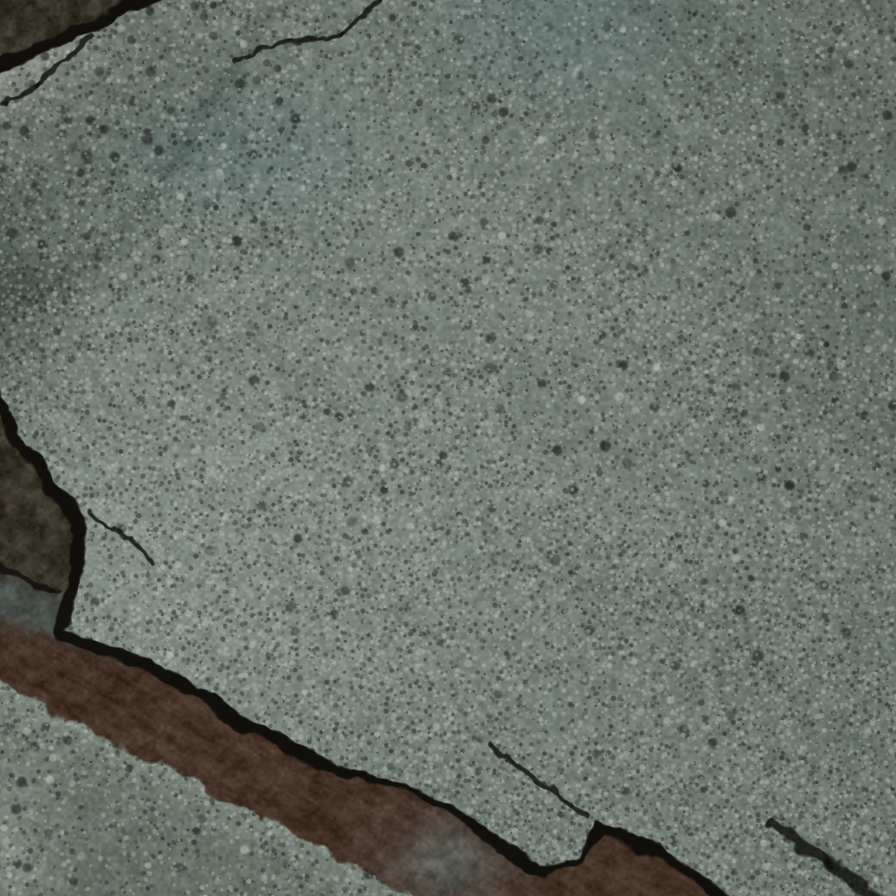
Give the GLSL for this texture, as a WebGL 2 fragment shader.

```glsl
#version 300 es
precision highp float;
// Weathered grey-green stone slab with a ragged broken edge above a brown ledge.
// A warped polygon distance gives the break and its shadow; jittered grains,
// value noise and soft spots give the mineral surface; segments give the cracks.
uniform vec2 u_resolution;
out vec4 fragColor;

const vec3 STONE = vec3(0.455, 0.495, 0.470);
const vec3 LOWER_STONE = vec3(0.385, 0.425, 0.390);
const vec3 PALE_GRAIN = vec3(0.72, 0.745, 0.71);
const vec3 DARK_GRAIN = vec3(0.15, 0.165, 0.145);
const vec3 RUST = vec3(0.265, 0.190, 0.145);
const vec3 HOLLOW = vec3(0.205, 0.190, 0.145);
const vec3 SHADOW = vec3(0.055, 0.052, 0.040);
const float FINE_CELLS = 150.0;
const float COARSE_CELLS = 72.0;
const float RAGGED = 0.012;

const int CORNERS = 20;
const vec2 SLAB[CORNERS] = vec2[](
  vec2(-0.2, 0.83), vec2(0.0, 0.564), vec2(0.026, 0.512), vec2(0.065, 0.46),
  vec2(0.098, 0.42), vec2(0.094, 0.362), vec2(0.075, 0.297), vec2(0.17, 0.264),
  vec2(0.22, 0.232), vec2(0.313, 0.18), vec2(0.39, 0.143), vec2(0.443, 0.13),
  vec2(0.52, 0.089), vec2(0.61, 0.034), vec2(0.645, 0.04), vec2(0.664, 0.085),
  vec2(0.73, 0.06), vec2(0.84, -0.02), vec2(1.3, -0.3), vec2(1.3, 1.5));

const int CRACKS = 9;
const vec4 CRACK[CRACKS] = vec4[](  // start xy, end xy
  vec4(0.547, 0.167, 0.655, 0.09), vec4(0.862, 0.083, 0.925, 0.036),
  vec4(0.925, 0.036, 0.985, -0.01), vec4(0.0, 0.883, 0.04, 0.90),
  vec4(0.04, 0.90, 0.10, 0.96), vec4(0.26, 0.935, 0.38, 0.965),
  vec4(0.38, 0.965, 0.42, 1.0), vec4(0.10, 0.43, 0.17, 0.37),
  vec4(0.0, 0.365, 0.065, 0.338));
const float CRACK_WIDTH[CRACKS] = float[](
  0.002, 0.005, 0.009, 0.002, 0.002, 0.0016, 0.002, 0.0015, 0.004);

float hash(vec2 p) { return fract(sin(dot(p, vec2(127.1, 311.7))) * 43758.5453); }

float noise(vec2 p) {
  vec2 i = floor(p), f = fract(p);
  f = f * f * (3.0 - 2.0 * f);
  return mix(mix(hash(i), hash(i + vec2(1, 0)), f.x),
             mix(hash(i + vec2(0, 1)), hash(i + vec2(1, 1)), f.x), f.y);
}

float fbm(vec2 p) {
  return 0.55 * noise(p) + 0.3 * noise(p * 2.1 + 7.3) + 0.15 * noise(p * 4.3 + 3.1);
}

float spot(vec2 p, vec2 centre, vec2 radius) {
  vec2 d = (p - centre) / radius;
  return exp(-dot(d, d));
}

float segmentDistance(vec2 p, vec2 a, vec2 b) {
  vec2 e = b - a;
  return length(p - a - e * clamp(dot(p - a, e) / dot(e, e), 0.0, 1.0));
}

// Signed distance to the slab outline, negative inside.
float slabDistance(vec2 p) {
  float d = 10.0, side = 1.0;
  for (int i = 0, j = CORNERS - 1; i < CORNERS; j = i++) {
    vec2 a = SLAB[i], b = SLAB[j];
    d = min(d, segmentDistance(p, a, b));
    if ((a.y > p.y) != (b.y > p.y) &&
        p.x < a.x + (b.x - a.x) * (p.y - a.y) / (b.y - a.y)) side = -side;
  }
  return side * d;
}

// Coverage of randomly placed grains, one candidate per cell.
float grains(vec2 p, float cells, float density, float seed) {
  vec2 g = p * cells + seed, id = floor(g);
  float cover = 0.0;
  for (int y = -1; y <= 1; y++) for (int x = -1; x <= 1; x++) {
    vec2 c = id + vec2(x, y);
    vec2 jitter = vec2(hash(c + 1.7), hash(c + 9.2));
    float r = mix(0.28, 0.62, hash(c + 4.4));
    float dotMask = 1.0 - smoothstep(r * 0.45, r, length(g - c - jitter));
    cover = max(cover, dotMask * step(hash(c + 6.1), density) * mix(0.45, 1.0, hash(c + 2.8)));
  }
  return cover;
}

void main() {
  vec2 p = gl_FragCoord.xy / u_resolution;
  float soft = max(0.0018, 1.0 / u_resolution.y);
  vec2 warp = vec2(fbm(p * 45.0), fbm(p * 45.0 + 31.0)) - 0.5;
  vec2 q = p + RAGGED * warp;
  vec2 along = vec2(dot(p, vec2(0.86, -0.51)), dot(p, vec2(0.51, 0.86)));
  float fine = noise(p * 260.0) - 0.5, mottle = fbm(p * 85.0) - 0.5;

  // Broad light and shade of the slab
  float cornerGlow = spot(p, vec2(0.0, 0.97), vec2(0.10, 0.09));
  float upperLeft = spot(p, vec2(0.08, 0.90), vec2(0.24, 0.17));
  float smoothZone = spot(p, vec2(0.27, 0.83), vec2(0.12, 0.06)) + spot(p, vec2(0.63, 0.98), vec2(0.12, 0.08));
  float upperRight = smoothstep(1.25, 1.85, p.x + p.y);
  float tone = 0.055 * spot(p, vec2(0.22, 0.40), vec2(0.30, 0.24)) + 0.16 * cornerGlow
    - 0.075 * upperLeft - 0.13 * spot(p, vec2(-0.02, 0.68), vec2(0.09, 0.12))
    - 0.055 * upperRight - 0.035 * spot(p, vec2(1.0, 0.3), vec2(0.25, 0.4))
    + 0.05 * (fbm(along * vec2(4.0, 14.0)) - 0.5)
    + 0.05 * upperRight * (noise(vec2(p.x + p.y, (p.x + p.y * 0.9) * 28.0)) - 0.5);
  float arc = abs(p.y - 0.67 - 0.88 * p.x + 0.05 * sin(p.x * 14.0));
  tone -= 0.06 * exp(-arc * arc * 2500.0) * (1.0 - smoothstep(0.25, 0.42, p.x));
  vec3 stone = STONE + tone + vec3(-0.02, 0.0, 0.008) * smoothZone + vec3(0.03, 0.0, -0.01) * cornerGlow;

  // Ledge, hollow and lower stone beyond the break
  float lowerEdge = 0.238 - 0.515 * p.x - p.y + 0.024 * (fbm(p * 55.0) - 0.5);
  float lower = smoothstep(-0.003, 0.004, lowerEdge);
  vec3 ledge = RUST + 0.12 * (fbm(along * vec2(25.0, 130.0)) - 0.5) + 0.08 * mottle;
  ledge = mix(ledge, STONE * 0.78 + 0.2 * mottle, 0.8 * spot(q, vec2(0.50, 0.035), vec2(0.065, 0.05)));
  float hollow = smoothstep(0.295, 0.32, q.y + 0.3 * q.x);
  vec3 hollowStone = mix(STONE * 0.62, HOLLOW, smoothstep(0.34, 0.37, q.y + 0.35 * q.x)) + 0.16 * mottle;
  ledge = mix(ledge, hollowStone, hollow);
  float lowerRim = lower * exp(-lowerEdge * 22.0);
  vec3 lowerStone = LOWER_STONE + 0.10 * lowerRim + 0.10 * spot(p, vec2(0.0, 0.04), vec2(0.06, 0.10));
  float d = slabDistance(q);
  float slab = 1.0 - smoothstep(-soft, soft, d);
  vec3 color = mix(mix(ledge, lowerStone, lower), stone, slab);

  // Mineral grains, gathered in slanting drifts
  float drift = fbm(along * vec2(7.0, 16.0) + 5.0);
  float grit = 0.22 + 0.40 * drift + 0.16 * (1.0 - p.y) - 0.20 * smoothZone - 0.10 * upperRight;
  grit = mix(grit, 0.20 + 0.35 * lowerRim, lower * (1.0 - slab));
  float rocky = max(slab, lower);
  float darkSpots = max(0.75 * grains(p, FINE_CELLS, grit * 0.85, 17.0),
    grains(p, COARSE_CELLS, 0.045 + 0.11 * upperLeft + 0.03 * p.y, 53.0));
  float paleSpots = max(0.65 * grains(p, FINE_CELLS, grit + 0.25 * cornerGlow, 91.0),
    0.9 * grains(p, COARSE_CELLS * 1.3, 0.05 * (1.2 - p.y), 37.0));
  color = mix(color, DARK_GRAIN, darkSpots * mix(0.18, 0.75, rocky));
  color = mix(color, PALE_GRAIN, paleSpots * mix(0.06, 0.68, rocky));
  color += (0.10 * fine + 0.09 * mottle) * mix(0.5, 1.0, rocky);

  // Shadow under the break and thin cracks
  float depth = 0.003 + 0.014 * noise(p * 24.0 + 4.0);
  float shade = (1.0 - slab) * (1.0 - smoothstep(depth, depth + 0.004, d));
  color = mix(color, SHADOW, shade * 0.95);
  for (int i = 0; i < CRACKS; i++) {
    float c = segmentDistance(p + 1.3 * RAGGED * warp, CRACK[i].xy, CRACK[i].zw);
    float w = CRACK_WIDTH[i] * (0.5 + noise(p * 60.0));
    color = mix(color, SHADOW, 0.8 * (1.0 - smoothstep(w * 0.6, w + soft, c)));
  }
  fragColor = vec4(clamp(color, 0.0, 1.0), 1.0);
}
```
